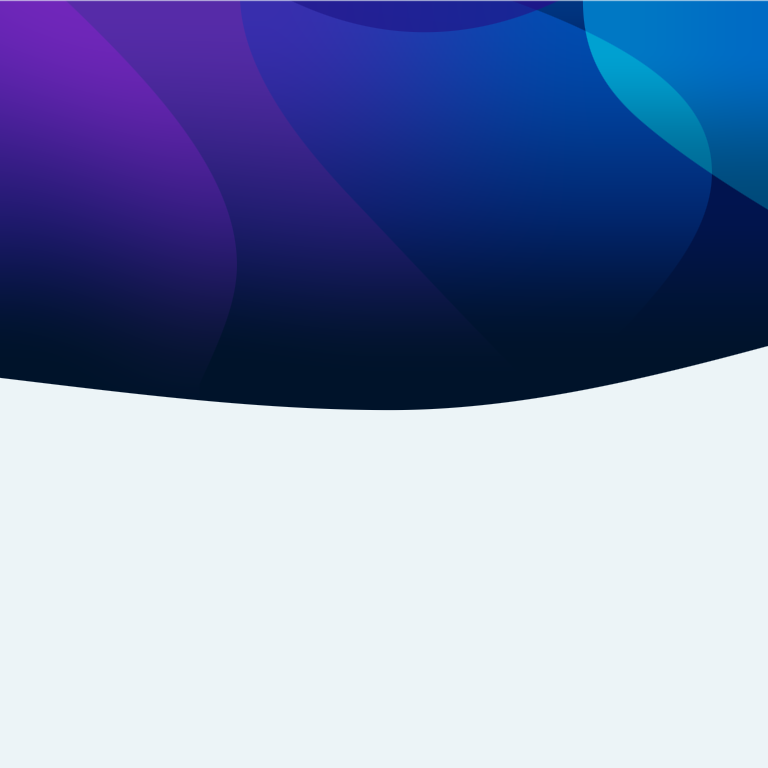
Reproduce this background procedurally as a Shadertoy shader.

```glsl
#define PAPER vec3(0.925, 0.955, 0.970)
#define ABYSS vec3(0.000, 0.075, 0.165)
#define NAVY vec3(0.005, 0.080, 0.310)
#define VIOLET vec3(0.340, 0.170, 0.660)
#define PURPLE vec3(0.440, 0.150, 0.730)
#define INDIGO vec3(0.220, 0.180, 0.680)
#define AZURE vec3(0.000, 0.300, 0.690)
#define CYAN vec3(0.000, 0.470, 0.770)
#define TEAL vec3(0.000, 0.630, 0.820)
#define SHADE vec3(0.120, 0.090, 0.540)

// Cubic through two knots, each given as (position, value, slope)
float curve(vec3 a, vec3 b, float s) {
    float span = b.x - a.x;
    float t = clamp((s - a.x) / span, 0.0, 1.0);
    float u = 1.0 - t;
    return u * u * ((1.0 + 2.0 * t) * a.y + t * span * a.z)
         + t * t * ((3.0 - 2.0 * t) * b.y - u * span * b.z);
}

// Two cubics joined at the middle knot
float curve2(vec3 a, vec3 b, vec3 c, float s) {
    return s < b.x ? curve(a, b, s) : curve(b, c, s);
}

// Antialiased coverage, positive distances are inside
float cover(float d) {
    return clamp(0.5 + d / max(fwidth(d), 1e-5), 0.0, 1.0);
}

// One at the top, falling to zero at the given depth
float fade(float y, float depth) {
    return 1.0 - smoothstep(0.0, depth, y);
}

void mainImage(out vec4 fragColor, in vec2 fragCoord) {
    vec2 p = fragCoord / iResolution.xy;
    p.y = 1.0 - p.y;  // depth below the top edge

    // Shape outlines
    float purpleEdge = curve2(vec3(0.0, 0.085, 1.05), vec3(0.345, 0.3085, 0.0),
                              vec3(0.50, 0.26, -0.45), p.y);
    float blueLeft = curve2(vec3(0.0, 0.3125, 0.05), vec3(0.26, 0.46, 0.95),
                            vec3(0.50, 0.69, 1.0), p.y);
    float blueRight = curve2(vec3(0.0, 0.664, 2.8), vec3(0.225, 0.927, 0.0),
                             vec3(0.45, 0.79, -1.0), p.y);
    float cyanEdge = curve2(vec3(0.0, 0.759, 0.0), vec3(0.156, 0.833, 1.15),
                            vec3(0.273, 1.0, 1.65), p.y);
    float waveEdge = curve2(vec3(0.0, 0.492, 0.12), vec3(0.508, 0.534, 0.0),
                            vec3(1.0, 0.4505, -0.27), p.x);
    float arc = (p.x - 0.553) / 0.176;

    float inPurple = cover(purpleEdge - p.x);
    float inViolet = cover(blueLeft - p.x);
    float leftOfBlueEnd = cover(blueRight - p.x);
    float inCyan = cover(p.x - cyanEdge) * cover(0.275 - p.y);
    float inArc = cover(0.042 * (1.0 - arc * arc) - p.y);

    // Dark base
    vec3 base = mix(NAVY, ABYSS, smoothstep(0.25, 0.48, p.y));
    vec3 color = mix(base, AZURE * 0.8, fade(p.y, 0.12) * 0.8);

    // Blue band, indigo on the left to azure on the right
    vec3 blue = mix(INDIGO, AZURE, smoothstep(0.34, 0.78, p.x));
    blue = mix(base, blue, fade(p.y, 0.45));
    color = mix(color, blue, leftOfBlueEnd);

    // Violet band, lit along its lower right side
    float violetGlow = 0.06 * smoothstep(0.1, 0.5, p.x);
    vec3 violet = mix(base, VIOLET, fade(p.y, 0.44 + violetGlow));
    color = mix(color, violet, inViolet);

    // Purple lobe, glowing towards its rim
    float rim = smoothstep(0.30, 0.0, purpleEdge - p.x);
    vec3 lobe = mix(vec3(0.37, 0.14, 0.69), PURPLE, rim);
    lobe = mix(base, lobe, fade(p.y, 0.46 + 0.09 * rim));
    color = mix(color, lobe, inPurple);

    // Shaded arc at the top
    color = mix(color, SHADE, inArc * mix(0.95, 0.7, leftOfBlueEnd));

    // Cyan corner and its bright overlap with the blue band
    vec3 corner = mix(CYAN, vec3(0.0, 0.42, 0.77), smoothstep(0.8, 1.0, p.x));
    corner = mix(corner, vec3(0.0, 0.29, 0.48), smoothstep(0.06, 0.27, p.y));
    vec3 overlap = mix(TEAL, vec3(0.0, 0.43, 0.60), smoothstep(0.06, 0.23, p.y));
    color = mix(color, mix(corner, overlap, leftOfBlueEnd), inCyan);

    // Pale ground below the wave, and a hairline along the top
    color = mix(color, PAPER, cover(p.y - waveEdge));
    color = mix(color, PAPER, 0.6 * cover(0.0015 - p.y));
    fragColor = vec4(color, 1.0);
}
```
